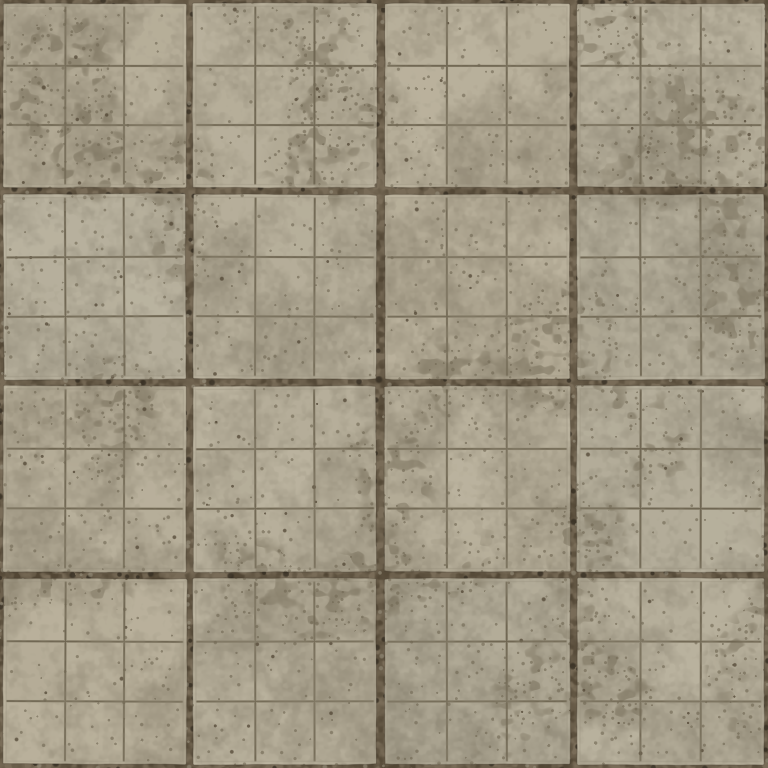
Reproduce this texture procedurally as a three.js fragment shader.

```glsl
// Weathered concrete paving: 4 x 4 slabs, each scored into 3 x 3 squares, with earthy joints.
varying vec2 vUv;

const float SLABS = 4.0;
const float SCORE_OFFSET = 0.155;  // scored lines, from slab centre in slab units
const float SCORE_REACH = 0.467;   // where scored lines stop
const vec3 PALE = vec3(0.715, 0.685, 0.605);
const vec3 DULL = vec3(0.595, 0.565, 0.490);
const vec3 GRIME = vec3(0.450, 0.415, 0.335);
const vec3 SCORE = vec3(0.440, 0.405, 0.325);
const vec3 SOIL = vec3(0.475, 0.425, 0.345);
const vec3 SHADOW = vec3(0.320, 0.275, 0.205);

float hash(vec2 p) {
  vec3 q = fract(p.xyx * 0.1031);
  q += dot(q, q.yzx + 33.33);
  return fract((q.x + q.y) * q.z);
}

// Cellular noise: x = nearest distance, y = its random id, z = smoothly blended ids
vec3 cells(vec2 p) {
  vec2 base = floor(p);
  float closest = 9.0, id = 0.0, sum = 0.0, weight = 0.0;
  for (int j = -1; j <= 1; j++) {
    for (int i = -1; i <= 1; i++) {
      vec2 cell = base + vec2(float(i), float(j));
      vec2 seed = cell + 0.15 + 0.7 * vec2(hash(cell), hash(cell + 57.3));
      float d = length(p - seed);
      float h = hash(cell + 113.7);
      float w = exp(-5.0 * d * d);
      sum += w * h;
      weight += w;
      if (d < closest) { closest = d; id = h; }
    }
  }
  return vec3(closest, id, sum / weight);
}

// Layered cellular mottling, centred on zero
float mottle(vec2 p) {
  float total = 0.0, gain = 0.30, scale = 8.0;
  for (int i = 0; i < 5; i++) {
    total += gain * (cells(p * scale + 17.0 * float(i)).z - 0.5);
    gain *= 0.92;
    scale *= 2.15;
  }
  return total;
}

float wobble(float t, float phase) {
  return 0.5 * sin(t * 41.0 + phase) + 0.3 * sin(t * 97.0 + phase * 2.3)
       + 0.2 * sin(t * 233.0 + phase * 3.7);
}

float box(vec2 p, vec2 size, float corner) {
  vec2 d = abs(p) - size + corner;
  return length(max(d, 0.0)) + min(max(d.x, d.y), 0.0) - corner;
}

float band(float dist, float halfWidth, float softness) {
  return 1.0 - smoothstep(halfWidth - softness, halfWidth + softness, dist);
}

// Round holes at a given density; share is the fraction of cells holding one
float pits(vec2 p, float scale, float share, float radius) {
  vec3 c = cells(p * scale);
  float r = radius * (0.6 + 0.6 * fract(c.y * 37.0));
  return step(1.0 - share, c.y) * (1.0 - smoothstep(0.4 * r, r, c.x));
}

void main() {
  // Slab layout with slightly uneven spacing and tilt
  vec2 uv = vUv;
  vec2 laid = uv + vec2(0.0045, -0.0018) * sin(3.14159 * uv);
  vec2 slab = floor(laid * SLABS);
  vec2 p = fract(laid * SLABS) - 0.5;
  float tilt = 0.010 * (hash(slab + 4.1) - 0.5);
  vec2 local = p + tilt * vec2(-p.y, p.x);
  vec2 size = 0.4845 - 0.005 * vec2(hash(slab + 1.7), hash(slab + 8.3));

  // Signed distance to the slab edge, in canvas units
  float edge = box(local, size, 0.008) / SLABS;
  edge += 0.0005 * (wobble(uv.x, slab.y * 5.0) + wobble(uv.y, slab.x * 7.0));
  edge += 0.0012 * smoothstep(0.02, 0.0, abs(laid.x - 0.5));

  // Stone: mottling, slab and square tints
  float tone = mottle(uv);
  vec2 square = floor(local / (2.0 * SCORE_OFFSET) + 0.5);
  float tint = 0.022 * (hash(slab * 3.0 + square + 21.0) - 0.5) + 0.02 * (hash(slab + 31.0) - 0.5);
  vec3 color = mix(DULL, PALE, clamp(0.69 + 1.9 * tone, 0.0, 1.0)) + tint;
  color += vec3(0.008, 0.0, -0.008) * (hash(slab + 43.0) - 0.5);

  // Wear: clustered pits, scattered holes and grey stains
  float stain = smoothstep(0.52, 0.82, cells(uv * 11.0 + 5.0).z);
  float fleck = smoothstep(0.56, 0.85, cells(uv * vec2(75.0, 90.0)).z);
  color = mix(color, GRIME, stain * (0.08 + 0.45 * fleck));
  color = mix(color, GRIME, 0.65 * pits(uv, 115.0, 0.10 + 0.25 * stain, 0.32));
  color = mix(color, SHADOW, 0.75 * pits(uv + 0.37, 48.0, 0.045, 0.15));

  // Scored lines and the raised rim around them
  vec2 offset = abs(abs(local) - SCORE_OFFSET) / SLABS;
  vec2 inside = 1.0 - smoothstep(SCORE_REACH - 0.008, SCORE_REACH + 0.004, abs(local.yx));
  vec2 lines = vec2(band(offset.x, 0.0013, 0.0010), band(offset.y, 0.0013, 0.0010)) * inside;
  float score = max(lines.x, lines.y);
  float rim = abs(max(abs(local.x), abs(local.y)) - SCORE_REACH) / SLABS;
  color = mix(color, DULL, 0.35 * band(rim, 0.0010, 0.0010));
  color += 0.018 * band(abs(edge + 0.0025), 0.0010, 0.0012);
  color = mix(color, SCORE, score * clamp(0.84 + 0.8 * tone, 0.0, 1.0));

  // Joints: gritty soil, dark gaps and pale grains
  float grit = cells(uv * 150.0 + 9.0).z;
  vec3 joint = mix(SHADOW, SOIL, clamp(0.65 + 1.1 * (grit - 0.5) + tone, 0.0, 1.0));
  joint = mix(joint, SHADOW * 0.65, 0.8 * pits(uv + 0.61, 75.0, 0.18, 0.38));
  joint = mix(joint, DULL, 0.6 * pits(uv + 0.13, 95.0, 0.10, 0.35));
  joint *= 1.0 - 0.14 * band(abs(edge), 0.0010, 0.0010);
  color = mix(color, joint, smoothstep(-0.0011, 0.0011, edge));

  gl_FragColor = vec4(color, 1.0);
}
```
